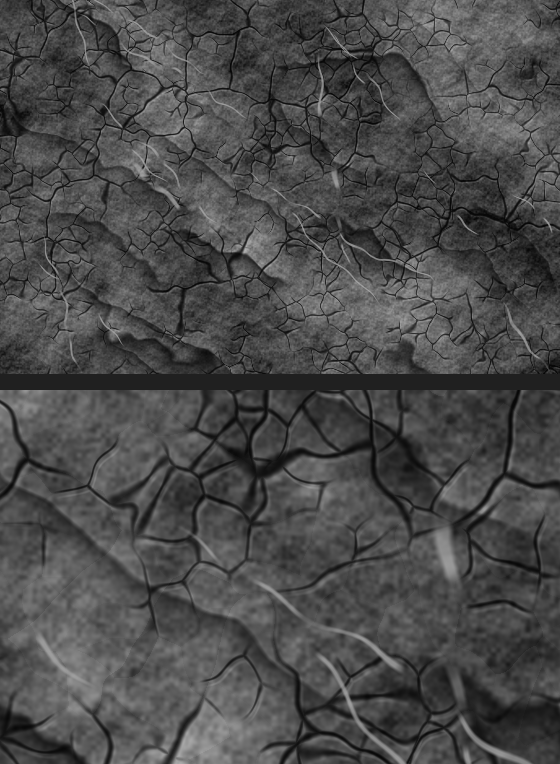
Top: the whole. Bottom: its middle third, enlarged.
This texture is drawn by a Shadertoy shader. Its source:

```glsl
const vec2 LIGHT = vec2(-0.0025, 0.0045);
const float GRAIN_ANGLE = 0.65;
const float ROCK_TONE = 0.305;
const float VEIN_TONE = 0.66;

vec2 hash2(vec2 c) {
    vec3 q = fract(c.xyx * vec3(0.1031, 0.1030, 0.0973));
    q += dot(q, q.yzx + 33.33);
    return fract((q.xx + q.yz) * q.zy);
}

float noise(vec2 p) {
    vec2 c = floor(p), f = fract(p);
    f = f * f * (3.0 - 2.0 * f);
    float low = mix(hash2(c).x, hash2(c + vec2(1, 0)).x, f.x);
    float high = mix(hash2(c + vec2(0, 1)).x, hash2(c + vec2(1, 1)).x, f.x);
    return mix(low, high, f.y);
}

float fbm(vec2 p, int octaves) {
    float sum = 0.0, amp = 0.5;
    for (int i = 0; i < octaves; i++) {
        sum += amp * noise(p);
        p = mat2(1.6, 1.2, -1.2, 1.6) * p + 7.3;
        amp *= 0.5;
    }
    return sum;
}

// x: gap between the two nearest cells, y: random tone of the cell
vec2 cells(vec2 p) {
    vec2 base = floor(p);
    float first = 9.0, second = 9.0, tone = 0.0;
    for (int y = -1; y <= 1; y++)
    for (int x = -1; x <= 1; x++) {
        vec2 c = base + vec2(x, y);
        vec2 h = hash2(c);
        float d = length(c + h - p);
        if (d < first) { second = first; first = d; tone = fract(h.x * 7.0 + h.y * 5.0); }
        else second = min(second, d);
    }
    return vec2(second - first, tone);
}

// Broken cracks along cell borders; y keeps the facet tone
vec2 cracks(vec2 p, float scale, float width) {
    vec2 wobble = vec2(noise(p * 34.0), noise(p * 34.0 + 50.0)) - 0.5;
    vec2 cell = cells((p + 0.022 * wobble) * scale);
    float open = smoothstep(0.42, 0.68, noise(p * scale * 0.8 + scale));
    float line = 1.0 - smoothstep(0.0, width * scale, cell.x);
    return vec2(line * open, cell.y);
}

// x: height, y: crack depth, z: facet tone
vec3 surface(vec2 p) {
    vec2 coarse = cracks(p, 8.0, 0.0075);
    vec2 fine = cracks(p + 3.7, 21.0, 0.0055);
    float depth = max(coarse.x, 0.8 * fine.x);
    float height = fbm(p * 8.0, 6) - 0.045 * depth;
    return vec3(height, depth, 0.5 * (coarse.y + fine.y));
}

// x: shadow under an overhang, y: lit rim above it
vec2 ledge(vec2 q, float rows, float seed) {
    float t = q.y * rows + 2.2 * fbm(q * 2.6 + seed, 5);
    float row = floor(t + 0.5), side = t - row;
    float present = smoothstep(0.48, 0.68, noise(vec2(q.x * 3.5 + seed, row * 7.3)));
    float under = exp(6.0 * min(side, 0.0)) * (1.0 - smoothstep(-0.03, 0.02, side));
    float rim = exp(-22.0 * max(side, 0.0)) * smoothstep(0.0, 0.03, side);
    return present * vec2(under, rim);
}

float vein(vec2 d, float angle, float halfLength, float width, float seed) {
    vec2 dir = vec2(cos(angle), sin(angle));
    float along = dot(d, dir);
    float off = dot(d, vec2(-dir.y, dir.x));
    off += 0.008 * sin(along * 23.0 + seed) + 0.004 * sin(along * 67.0 + seed * 3.0);
    float taper = max(0.0, 1.0 - pow(along / halfLength, 2.0));
    float w = width * taper * (0.4 + 1.2 * noise(vec2(along * 18.0, seed)));
    float body = 1.0 - smoothstep(w * 0.4, w + 0.0025, abs(off));
    float broken = smoothstep(0.2, 0.55, noise(vec2(along * 26.0, seed + 40.0)));
    return body * broken * smoothstep(0.0, 0.3, taper);
}

float veins(vec2 p) {
    float sum = 0.0;
    for (int i = 0; i < 16; i++) {
        float seed = float(i);
        vec2 place = hash2(vec2(seed, 3.0)), form = hash2(vec2(seed, 8.0));
        float angle = i % 5 == 4 ? -1.4 : mix(-0.95, -0.42, form.x);
        float width = 0.0012 + 0.010 * pow(form.y, 4.0);
        sum = max(sum, vein(p - place * vec2(1.5, 1.0), angle, 0.12 + 0.22 * form.x, width, seed));
    }
    return sum;
}

void mainImage(out vec4 fragColor, in vec2 fragCoord) {
    vec2 p = fragCoord / iResolution.y;
    vec2 warp = vec2(fbm(p * 3.0, 5), fbm(p * 3.0 + 17.0, 5)) - 0.5;
    float c = cos(GRAIN_ANGLE), s = sin(GRAIN_ANGLE);
    vec2 q = mat2(c, s, -s, c) * (p + 0.12 * warp);

    // Chiselled stone lit from the upper left
    vec3 here = surface(p);
    float relief = here.x - surface(p + LIGHT).x;
    float tone = ROCK_TONE + 0.50 * (fbm(q * vec2(2.5, 4.5) + 4.0, 4) - 0.47);
    tone += 2.3 * relief + 0.10 * (here.z - 0.5);

    // Fine scratches and mineral grain
    tone += 0.07 * (noise(q * vec2(12.0, 130.0)) - 0.5);
    tone += 0.11 * (noise(p * 230.0) - 0.5);

    // Overhangs and cracks
    vec2 broad = ledge(q, 3.2, 2.0), small = ledge(q, 8.0, 23.0);
    tone += 0.07 * broad.y + 0.08 * small.y;
    tone *= (1.0 - 0.78 * broad.x) * (1.0 - 0.55 * small.x) * (1.0 - 0.72 * here.y);

    // Pale mineral veins
    float pale = veins(p + 0.06 * warp) * (0.75 + 0.25 * noise(p * 90.0));
    tone = mix(tone, VEIN_TONE, 0.85 * pale);

    fragColor = vec4(vec3(clamp(tone, 0.03, 0.85)), 1.0);
}
```
